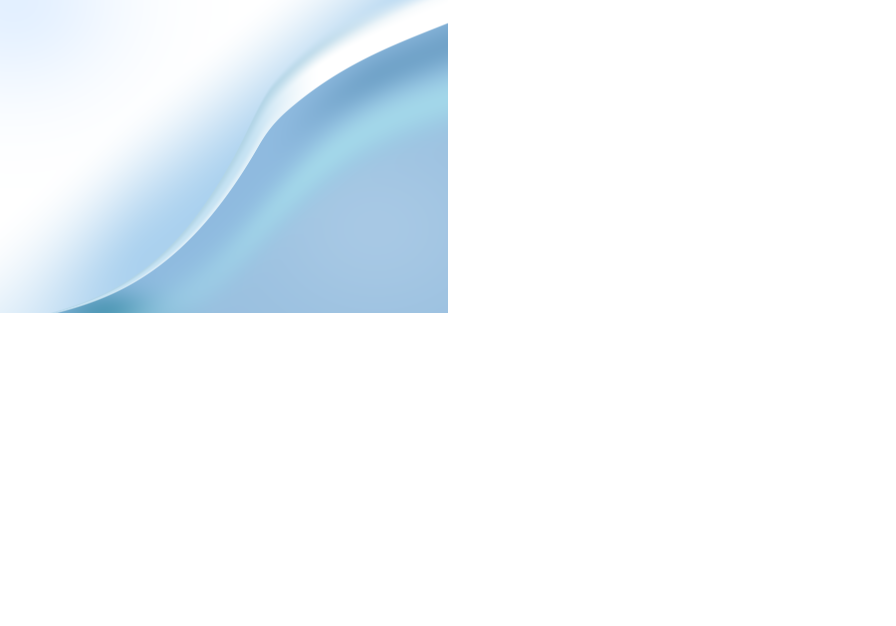
Reproduce this background procedurally as a WebGL 1 fragment shader.

```glsl
precision highp float;
// Glossy blue wave with a pale ribbon, filling the upper left quarter of a white canvas.
uniform vec2 u_resolution;

const vec3 WHITE = vec3(1.0);
const vec3 LAVENDER = vec3(0.89, 0.94, 1.0);
const vec3 SKY = vec3(0.67, 0.82, 0.935);
const vec3 PALE = vec3(0.77, 0.885, 0.95);
const vec3 RIM = vec3(0.68, 0.82, 0.89);
const vec3 BLUE = vec3(0.56, 0.73, 0.875);
const vec3 HAZE = vec3(0.60, 0.75, 0.875);
const vec3 HAZE_LIGHT = vec3(0.655, 0.785, 0.895);
const vec3 AQUA = vec3(0.64, 0.845, 0.915);
const vec3 STEEL = vec3(0.42, 0.62, 0.77);
const vec3 TEAL = vec3(0.26, 0.56, 0.68);

// Cubic between two knots, each holding x, y and slope.
float hermite(float x, vec3 a, vec3 b) {
  float w = b.x - a.x;
  float t = clamp((x - a.x) / w, 0.0, 1.0);
  float s = 1.0 - t;
  return mix(a.y, b.y, t * t * (3.0 - 2.0 * t)) + w * t * s * (a.z * s - b.z * t);
}

// Smooth curve through four knots, continued straight on the left.
float curve(float x, vec3 a, vec3 b, vec3 c, vec3 d) {
  float y = x < b.x ? hermite(x, a, b) : (x < c.x ? hermite(x, b, c) : hermite(x, c, d));
  return y + a.z * min(x - a.x, 0.0);
}

// Soft elliptical spot, 1 at its centre.
float glow(vec2 p, vec2 centre, vec2 radius) {
  vec2 q = (p - centre) / radius;
  return exp(-dot(q, q));
}

// Soft line, 1 at zero distance.
float band(float distance, float width) {
  float q = distance / width;
  return exp(-q * q);
}

// White fading diagonally to sky blue.
vec3 backdrop(vec2 p) {
  float diagonal = p.x * 1.536 + (1.0 - p.y) * 1.281 - 1.0;
  float tint = smoothstep(-0.12, 0.56, diagonal);
  tint *= mix(0.5, 1.0, smoothstep(0.0, 0.33, p.x));
  vec3 color = mix(WHITE, SKY, tint);
  return mix(color, LAVENDER, glow(p, vec2(0.03, 1.0), vec2(0.24, 0.3)));
}

// Pale strip turning into a white highlight on the right.
vec3 ribbon(float x, float across) {
  float shine = smoothstep(0.54, 0.72, x);
  vec3 color = mix(PALE, WHITE, shine);
  float rim = smoothstep(0.45, 1.0, across) * (1.0 - 0.8 * smoothstep(0.68, 0.95, x));
  color = mix(color, RIM, 0.8 * rim);
  return mix(color, WHITE, 0.5 * band(across, 0.25) * (1.0 - shine));
}

// Wave body: blue slope, aqua fold and hazy lower field.
vec3 waveBody(vec2 p, float depth, float fold) {
  vec3 field = mix(HAZE, HAZE_LIGHT, glow(p, vec2(0.84, 0.27), vec2(0.26, 0.3)));
  vec3 color = mix(field, BLUE, smoothstep(-0.16, 0.08, fold));
  float shadow = band(depth - 0.075, 0.085) * smoothstep(0.58, 0.86, p.x);
  color = mix(color, STEEL, 0.85 * shadow);
  color = mix(color, TEAL, glow(p, vec2(0.25, -0.01), vec2(0.11, 0.075)));
  float strength = mix(0.45, 0.95, smoothstep(0.4, 0.75, p.x));
  return mix(color, AQUA, strength * band(fold, 0.085));
}

void main() {
  vec2 uv = gl_FragCoord.xy / u_resolution;
  vec2 p = vec2(uv.x * 2.0, uv.y * 2.0 - 1.0);
  vec2 pixel = 2.0 / u_resolution;

  // Wave outlines
  float lower = curve(p.x, vec3(0.125, 0.0, 0.36), vec3(0.578, 0.535, 2.5),
                      vec3(0.651, 0.658, 1.21), vec3(1.0, 0.926, 0.57));
  float upper = curve(p.x, vec3(0.125, 0.004, 0.43), vec3(0.529, 0.517, 2.7),
                      vec3(0.612, 0.732, 1.57), vec3(1.0, 1.052, 0.7));
  float crease = curve(p.x, vec3(0.34, -0.015, 0.71), vec3(0.56, 0.245, 1.6),
                       vec3(0.69, 0.442, 1.36), vec3(1.0, 0.684, 0.43));

  // Layers from back to front
  float across = clamp((p.y - lower) / max(upper - lower, 0.001), 0.0, 1.0);
  float soft = 1.2 * pixel.y;
  float blur = mix(soft, 0.035, smoothstep(0.5, 0.8, p.x));
  vec3 color = backdrop(p);
  color = mix(ribbon(p.x, across), color, smoothstep(-blur, blur, p.y - upper));
  color = mix(waveBody(p, lower - p.y, p.y - crease), color,
              smoothstep(-soft, soft, p.y - lower));

  // Panel bounds
  vec2 inside = clamp(vec2(1.0 - p.x, p.y) / pixel + 0.5, 0.0, 1.0);
  gl_FragColor = vec4(mix(WHITE, color, inside.x * inside.y), 1.0);
}
```
